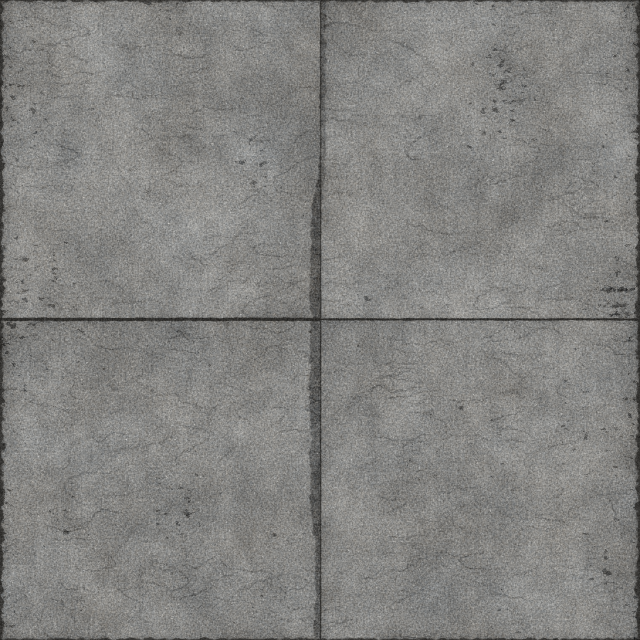
Give the GLSL for this texture, as a Shadertoy shader.

```glsl
// Four weathered concrete slabs, two across and two down, with dark joints.
// Layered gradient noise gives the mottling, grain, cracks and chips; noisy
// distances to the joints and the outer rim give the grimy, ragged borders.

vec2 hash2(vec2 p) {
    vec3 q = fract(p.xyx * vec3(0.1031, 0.1030, 0.0973));
    q += dot(q, q.yzx + 33.33);
    return fract((q.xx + q.yz) * q.zy);
}

float corner(vec2 cell, vec2 f, vec2 o) {
    return dot(hash2(cell + o) * 2.0 - 1.0, f - o);
}

float gradNoise(vec2 p) {
    vec2 i = floor(p), f = p - i;
    vec2 u = f * f * f * (f * (f * 6.0 - 15.0) + 10.0);
    return mix(mix(corner(i, f, vec2(0, 0)), corner(i, f, vec2(1, 0)), u.x),
               mix(corner(i, f, vec2(0, 1)), corner(i, f, vec2(1, 1)), u.x), u.y);
}

float fbm(vec2 p) {
    float sum = 0.0, amp = 1.0;
    for (int i = 0; i < 5; i++) {
        sum += amp * gradNoise(p);
        p = mat2(1.6, 1.2, -1.2, 1.6) * p + 17.3;
        amp *= 0.58;
    }
    return sum;
}

// 1 inside a limit, falling to 0 over a soft border
float inside(float d, float limit, float soft) {
    return 1.0 - smoothstep(limit - soft, limit + soft, d);
}

// Thin broken veins, nearly level; the slope turns noise into a true distance
float cracks(vec2 p) {
    float sum = 0.0;
    for (int i = 0; i < 5; i++) {
        float k = float(i);
        vec2 s = p * vec2(5.0, 15.0) * (1.0 + 0.22 * k) + 31.7 * k;
        float vein = gradNoise(s + vec2(0.0, 0.22 * fbm(p * 28.0 + k)));
        float slope = max(fwidth(vein) * iResolution.y, 5.0);
        float gap = smoothstep(0.0, 0.4, gradNoise(p * 11.0 + 9.1 * k));
        sum += inside(abs(vein) / slope, 0.0009, 0.0009) * gap;
    }
    return min(sum, 1.0);
}

void mainImage(out vec4 fragColor, in vec2 fragCoord) {
    vec2 p = fragCoord / iResolution.xy;
    float aa = 0.5 / iResolution.y;
    vec2 slab = floor(p * 2.0);
    vec2 q = p + slab * 7.3 + 3.1;

    // Concrete: broad clouds, smaller stains, fine sand and pale specks
    float cloud = fbm(q * 6.0);
    float stain = fbm(q * vec2(32.0, 27.0));
    float sand = gradNoise(p * 263.0) + 1.1 * gradNoise(p * 451.0 + 5.0);
    float grain = 0.15 * sand + 0.04 * gradNoise(p * 120.0 + 8.0);
    float specks = smoothstep(0.38, 0.6, gradNoise(p * 225.0 + 33.0));
    float streak = gradNoise(q * vec2(90.0, 8.0));
    float tone = 0.527 + 0.097 * cloud + 0.06 * stain + 0.022 * streak + grain;
    tone += 0.14 * specks + 0.02 * (hash2(slab + 4.0).x - 0.5);
    tone += 0.06 * smoothstep(0.12, 0.6, gradNoise(q * 8.0 + 21.0));

    // Cracks, then chips that cluster in patches and along the side rims
    vec2 rim = min(p, 1.0 - p);
    float rough = fbm(p * 70.0);
    tone -= 0.09 * cracks(q);
    float wear = 0.36 * exp(-rim.x / 0.06) + 0.75 * gradNoise(q * vec2(9.0, 6.0) + 40.0);
    float crumbs = fbm(q * vec2(62.0, 85.0)) + 0.2 * sand;
    float chips = smoothstep(0.6, 0.8, crumbs + wear);
    tone -= 0.2 * chips;

    // Grimy band beside the upright joint: it changes side near the top
    float u = p.x - 0.501;
    float upper = smoothstep(0.62, 0.78, p.y);
    float leftWidth = mix(0.0165, 0.0, upper) - 0.008 * inside(p.y, 0.18, 0.08);
    leftWidth += 0.004 * gradNoise(vec2(7.0, p.y * 17.0));
    float rightWidth = 0.008 * upper;
    float ragged = 0.005 * rough + 0.001 * sand;
    float leftBand = inside(-u, leftWidth + ragged, 0.0013) * step(u, 0.0);
    float rightBand = inside(u, rightWidth + ragged, 0.0015) * step(0.0, u) * upper;
    tone -= (0.15 + 0.08 * rough) * leftBand + (0.12 + 0.08 * rough) * rightBand;
    tone -= 0.045 * exp(-abs(u) / 0.016);

    // Soft dirt along the level joint and the rim
    float v = abs(p.y - 0.501 + 0.0008 * gradNoise(p * 22.0));
    tone -= 0.06 * exp(-v / 0.005);
    tone -= 0.11 * exp(-rim.x / 0.011) + 0.08 * exp(-rim.y / 0.008);

    // Warm and cool tints drift across the grey
    float hue = 0.014 * fbm(q * 9.0 + 70.0) + 0.025 * gradNoise(p * 190.0 + 12.0);
    vec3 color = tone * vec3(1.003, 1.0, 0.982) + hue * vec3(0.6, 0.0, -0.7);

    // Dark joint lines of uneven strength, and a crumbled outer rim
    vec3 jointColor = vec3(0.165, 0.16, 0.15) + 0.6 * grain;
    float levelWidth = mix(0.0025, 0.0017, step(0.5, p.x)) + 0.0011 * rough;
    float level = inside(v, levelWidth, 0.0004 + aa);
    float upright = inside(abs(u), 0.0011 + 0.0006 * rough, 0.0003 + aa);
    upright *= 0.68 + 0.4 * gradNoise(vec2(3.0, p.y * 14.0));
    float crumble = rough + 0.3 * sand;
    float sideRim = inside(rim.x, 0.0042 + 0.0075 * crumble, 0.001 + aa);
    float endRim = inside(rim.y, 0.0020 + 0.0042 * crumble, 0.0008 + aa);
    float joint = max(max(0.92 * level, upright), 0.82 * max(sideRim, endRim));
    color = mix(color, jointColor, joint);

    fragColor = vec4(clamp(color, 0.0, 1.0), 1.0);
}
```
